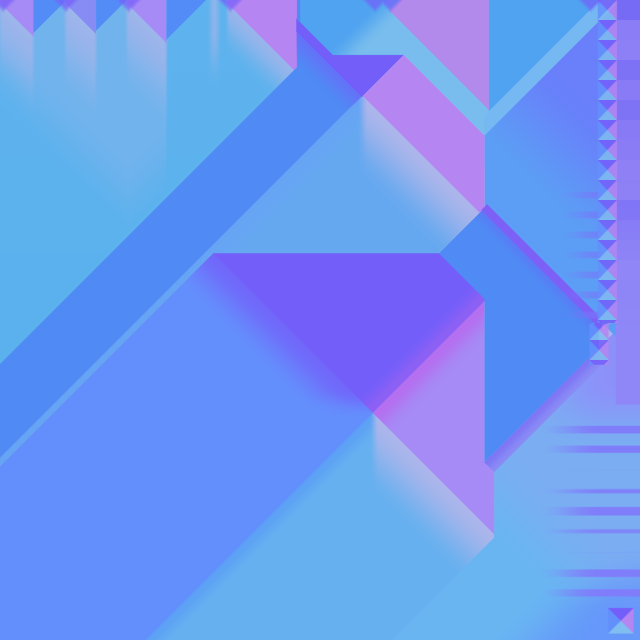
This texture map is drawn by a three.js fragment shader. Its source:

```glsl
// Faceted normal-map relief: flat 45-degree planes with soft bevels, a row of
// teeth along the top and a column of tiny pyramids beside streaks at right.
// Each facet is a min/max of half-planes, painted from back to front.
varying vec2 vUv;

const vec3 AZURE = vec3(0.31, 0.54, 0.96);
const vec3 PERIWINKLE = vec3(0.39, 0.56, 0.99);
const vec3 VIOLET = vec3(0.455, 0.37, 0.98);
const vec3 PINK = vec3(0.71, 0.52, 0.95);
const vec3 LAVENDER = vec3(0.65, 0.54, 0.96);
const vec3 PALE = vec3(0.67, 0.71, 0.92);

float all3(float a, float b, float c) { return min(a, min(b, c)); }
float all4(float a, float b, float c, float d) { return min(min(a, b), min(c, d)); }
float fill(float dist) { return smoothstep(-0.0012, 0.0012, dist); }
float fade(float dist, float width) { return 1.0 - smoothstep(0.0, width, dist); }
float hash(float n) { return fract(sin(n * 91.7) * 437.58); }
void paint(inout vec3 col, vec3 tint, float dist) { col = mix(col, tint, fill(dist)); }

// Hanging tooth: tinted slope, blue return slope and a pale trail below
void tooth(inout vec3 col, float left, float right, vec3 tint, float trail) {
  float depth = 0.995 - (vUv.x - left) - vUv.y;
  float inside = min(vUv.x - left, right - vUv.x);
  col = mix(col, PALE, 0.75 * fade(depth, trail) * smoothstep(-0.004, 0.004, inside));
  paint(col, tint, min(inside, -depth));
  paint(col, vec3(0.33, 0.55, 0.97), min(vUv.x - right, vUv.y - vUv.x + 2.0 * right - left - 1.0));
}

// Four-sided pyramid, lit by the side that each point lies on
vec3 pyramid(vec2 q) {
  vec3 sides = mix(PERIWINKLE, PINK, smoothstep(-0.1, 0.1, q.x));
  vec3 ends = mix(vec3(0.50, 0.74, 0.94), VIOLET, smoothstep(-0.1, 0.1, q.y));
  return mix(ends, sides, smoothstep(-0.12, 0.12, abs(q.x) - abs(q.y)));
}

void main() {
  float x = vUv.x, y = vUv.y;
  float rise = x - y;  // constant along up-right diagonals
  float fall = x + y;  // constant along down-right diagonals
  vec3 col = AZURE;

  // Upper left plane with its teeth
  vec3 upper = mix(vec3(0.34, 0.69, 0.93), vec3(0.37, 0.70, 0.93), y);
  upper = mix(upper, PALE, 0.25 * fade(abs(x - 0.20) + 0.75 - y, 0.12) * fill(0.26 - x));
  tooth(upper, 0.0, 0.052, LAVENDER, 0.13);
  tooth(upper, 0.102, 0.150, vec3(0.53, 0.55, 0.96), 0.15);
  tooth(upper, 0.198, 0.260, LAVENDER, 0.14);
  upper = mix(upper, PALE, 0.6 * fade(abs(x - 0.335), 0.012) * smoothstep(0.86, 0.96, y));
  tooth(upper, 0.355, 0.469, PINK, 0.08);
  paint(col, upper, min(-0.431 - rise, 0.464 - x));

  // Shoulder plane and the long lower left plane
  vec3 shoulder = mix(vec3(0.40, 0.64, 0.96), vec3(0.40, 0.66, 0.94), smoothstep(-0.29, -0.22, rise));
  float bevel = fade(1.417 - fall, 0.13) * smoothstep(0.558, 0.575, x);
  paint(col, mix(shoulder, PALE, bevel), rise + 0.285);
  float shade = fade(0.9375 - fall, 0.10) * smoothstep(0.345, 0.39, y);
  paint(col, mix(PERIWINKLE, VIOLET, 0.8 * shade), min(rise + 0.271, 0.604 - y));

  // Lower planes with the pale bevel
  vec3 lower = mix(vec3(0.36, 0.63, 0.96), vec3(0.40, 0.69, 0.94), smoothstep(0.228, 0.27, rise));
  bevel = fade(0.9375 - fall, 0.13) * smoothstep(0.577, 0.592, x);
  paint(col, mix(lower, PALE, bevel), rise - 0.228);
  vec3 corner = mix(vec3(0.41, 0.71, 0.95), vec3(0.48, 0.68, 0.95), smoothstep(0.92, 1.1, fall));
  corner = mix(corner, PERIWINKLE, 0.75 * smoothstep(0.76, 0.91, rise) * fade(y - 0.04, 0.12));
  corner = mix(corner, vec3(0.55, 0.57, 0.98), smoothstep(0.82, 0.95, x) * smoothstep(0.3, 0.4, y));
  paint(col, corner, max(rise - 0.612, min(x - 0.772, rise - 0.479)));

  // Top planes, right of the first ridge
  vec3 crest = mix(vec3(0.31, 0.64, 0.94), vec3(0.47, 0.74, 0.93), smoothstep(-0.41, -0.35, rise));
  paint(col, crest, all3(max(fall - 1.545, min(y - 0.914, fall - 1.434)), x - 0.469, 0.764 - x));
  paint(col, vec3(0.70, 0.54, 0.92), all3(fall - 1.592, 0.764 - x, rise + 0.375));
  paint(col, vec3(0.31, 0.64, 0.94), min(x - 0.764, fall - 1.5));
  paint(col, vec3(0.46, 0.72, 0.95), all3(x - 0.757, rise + 0.0625, fall - 1.5));
  vec3 slope = mix(vec3(0.36, 0.62, 0.96), vec3(0.41, 0.50, 0.98), smoothstep(1.52, 1.76, fall));
  paint(col, slope, all3(x - 0.757, rise + 0.031, fall - 1.436));

  // Upper violet fold and pink facet
  float fold = min(-0.283 - rise, x - 0.463);
  col = mix(col, VIOLET, 0.5 * fade(abs(fall - 1.412), 0.05) * fill(min(fold, 1.417 - fall)));
  paint(col, VIOLET, all3(fall - 1.414, fold, max(0.914 - y, 1.434 - fall)));
  paint(col, PINK, all4(rise + 0.283, fall - 1.417, 1.545 - fall, 0.757 - x));

  // Central violet facet, its glowing edge and the lavender facet
  vec3 heart = mix(VIOLET, vec3(0.60, 0.38, 0.95), 0.7 * fade(0.228 - rise, 0.05));
  paint(col, heart, all4(0.604 - y, fall - 0.9375, 0.228 - rise, 1.29 - fall));
  vec3 flank = mix(LAVENDER, vec3(0.71, 0.43, 0.94), fade(rise - 0.228, 0.06));
  float flankEnd = max(0.757 - x, min(0.772 - x, 1.034 - fall));
  paint(col, flank, all3(rise - 0.228, fall - 0.9375, flankEnd));

  // Right azure facet framed by violet strips
  vec3 strip = mix(vec3(0.49, 0.46, 0.96), vec3(0.54, 0.55, 0.96), smoothstep(0.48, 0.51, rise));
  paint(col, strip, all4(rise - 0.479, 0.51 - rise, fall - 1.034, 0.937 - x));
  float facet = all4(max(fall - 1.29, x - 0.757), 1.426 - fall, rise - 0.082, 0.479 - rise);
  paint(col, mix(AZURE, VIOLET, 0.35 * fade(1.426 - fall, 0.03)), min(facet, 0.936 - x));
  paint(col, vec3(0.49, 0.38, 0.97), all4(fall - 1.424, 1.442 - fall, rise - 0.08, 0.94 - x));

  // Streaks running in from the right edge
  float comb = cos(196.0 * (y - 0.3294)) + 0.5 * cos(56.1 * (y - 0.314));
  float low = smoothstep(0.45, 1.0, comb) * fill(min(0.355 - y, y - 0.05));
  col = mix(col, vec3(0.50, 0.49, 0.98), low * smoothstep(0.84, 0.94, x));
  float high = smoothstep(0.2, 0.8, sin(y * 201.0)) * fill(min(y - 0.5, 0.7 - y));
  col = mix(col, vec3(0.47, 0.46, 0.98), 0.7 * high * smoothstep(0.87, 0.945, x));

  // Right border blocks, the column of pyramids and the corner one
  vec3 border = mix(vec3(0.46, 0.42, 0.96), vec3(0.58, 0.52, 0.96), hash(floor(y * 32.0)));
  border = mix(vec3(0.56, 0.53, 0.97), border, smoothstep(0.45, 0.8, y));
  paint(col, border, min(x - 0.962, y - 0.368));
  vec2 cell = vec2((x - 0.949 + 0.013 * fill(0.495 - y)) / 0.015, fract(y * 32.0) * 2.0 - 1.0);
  col = mix(col, pyramid(cell), 0.85 * fill(min(0.015 * (1.0 - abs(cell.x)), y - 0.43)));
  vec2 nook = (vUv - vec2(0.97, 0.03)) / 0.02;
  paint(col, pyramid(nook), 0.02 * (1.0 - max(abs(nook.x), abs(nook.y))));

  // Small violet notches along the top edge
  float notch = min(abs(abs(x - 0.598) - 0.012), min(abs(x - 0.36), abs(x - 0.923)));
  notch = min(notch, abs(mod(x + 0.044, 0.098) - 0.049) + step(0.25, x));
  col = mix(col, VIOLET, 0.7 * smoothstep(0.0, 0.012, y - 0.977 - notch));
  gl_FragColor = vec4(col, 1.0);
}
```
